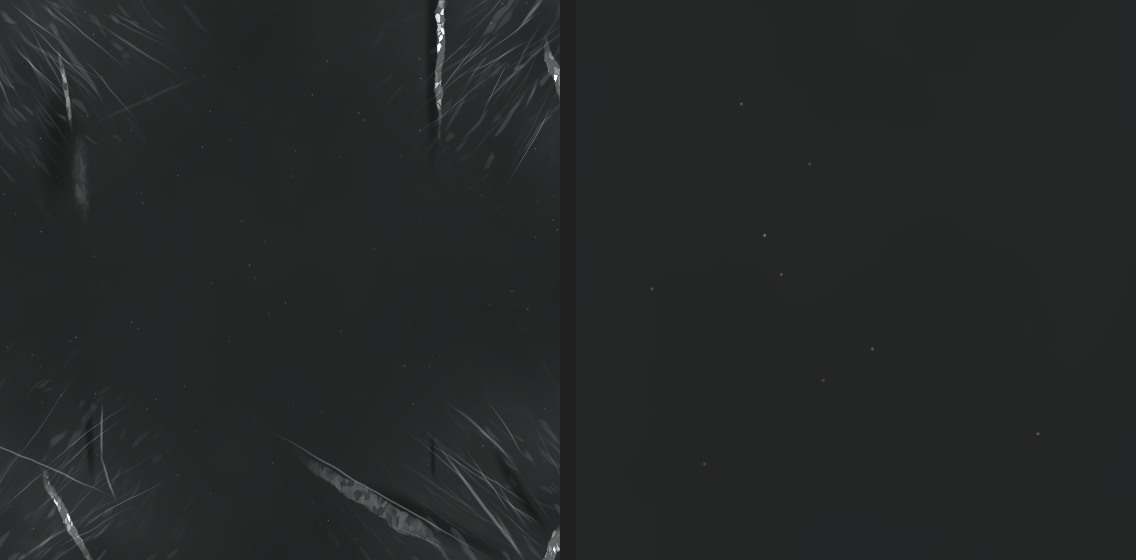
Left, the full canvas; right, a detail of the centre.
Give the GLSL for this texture, as a WebGL 1 fragment shader.

```glsl
precision highp float;
uniform vec2 u_resolution;

const vec3 FILM = vec3(0.143, 0.148, 0.15);
const vec3 SHEEN = vec3(0.98, 1.0, 1.02);
const vec3 WARM_DUST = vec3(1.0, 0.75, 0.4);
const float HAZE = 0.034;
const float UNDULATION = 0.009;
const float WRINKLE = 0.035;
const float SMUDGE = 0.1;
const float STREAK = 0.25;
const float SHADOW = 0.06;
const float DUST_CELLS = 62.0;
const float DUST_SHARE = 0.03;
const float DUST_RADIUS = 0.0008;
const int STREAKS = 32;

float hash(vec2 p) {
  p = fract(p * vec2(0.1731, 0.2417));
  p += dot(p, p.yx + 19.19);
  return fract((p.x + p.y) * p.x * 37.3);
}

vec2 hash2(vec2 p) { return vec2(hash(p + 3.7), hash(p.yx + 41.3)); }

float ripples(vec2 p) {
  float sum = 0.0, amp = 0.5;
  for (int i = 0; i < 5; i++) {
    p = mat2(0.8, 0.6, -0.6, 0.8) * p * 1.75 + 1.3;
    sum += amp * sin(p.x + 1.6 * sin(p.y));
    amp *= 0.6;
  }
  return sum;
}

// Cellular noise: x is the gap to the nearest border, y the cell's random value
vec2 facets(vec2 p) {
  float near = 8.0, next = 8.0, id = 0.0;
  for (int i = 0; i < 9; i++) {
    vec2 c = floor(p) + vec2(mod(float(i), 3.0), floor(float(i) / 3.0)) - 1.0;
    float d = length(c + hash2(c) - p);
    if (d < near) { next = near; near = d; id = hash(c + 17.0); }
    else next = min(next, d);
  }
  return vec2(next - near, id);
}

// Tapered fold from ends.xy to ends.zw
float crease(vec2 p, vec4 ends, float width, float soft) {
  vec2 axis = ends.zw - ends.xy, rel = p - ends.xy;
  float t = dot(rel, axis) / dot(axis, axis);
  float across = abs(axis.x * rel.y - axis.y * rel.x) / length(axis);
  float taper = smoothstep(0.0, 0.35, t) * (1.0 - smoothstep(0.65, 1.0, t));
  float w = width * (0.25 + 0.75 * taper);
  return taper * (1.0 - smoothstep(max(w - soft, 0.0), w + soft, across));
}

// Fine stretch marks radiating from a corner; q is measured inward from it
float cornerStreaks(vec2 q, float corner) {
  float light = 0.0;
  for (int i = 0; i < STREAKS; i++) {
    vec2 seed = vec2(float(i) * 3.1 + 1.0, corner * 23.0 + 5.0);
    vec2 a = hash2(seed), b = hash2(seed + 57.0), c = hash2(seed + 113.0);
    float angle = mix(0.42, 1.15, a.x);
    vec2 dir = vec2(cos(angle), sin(angle));
    float along = dot(q, dir);
    float across = dir.x * q.y - dir.y * q.x - 0.16 * (a.y - 0.5);
    across += (c.x - 0.5) * 0.6 * (along - 0.2) * (along - 0.2);
    float s = (along - 0.18 * b.x) / (0.07 + 0.19 * b.y);
    float taper = smoothstep(0.0, 0.4, s) * (1.0 - smoothstep(0.4, 1.0, s));
    float r = across / mix(0.0008, 0.0026, c.y * c.y);
    light += taper * exp(-r * r) * mix(0.1, 1.0, c.x * c.x);
  }
  return light;
}

void main() {
  vec2 p = gl_FragCoord.xy / u_resolution;
  float px = 1.0 / min(u_resolution.x, u_resolution.y);
  vec2 q = 0.5 - abs(p - 0.5);
  float corner = step(0.5, p.x) + 2.0 * step(0.5, p.y);
  float wave = ripples(p * 6.0);
  vec2 bent = p + 0.004 * vec2(wave, ripples(p.yx * 9.0 + 4.0));
  vec2 ragged = bent + 0.005 * vec2(ripples(p * 28.0), ripples(p.yx * 31.0 + 2.0));

  // Slack film: flat centre, hazy rumpled corners
  float haze = 1.0 - smoothstep(0.16, 0.44, length(q) + 0.05 * wave);
  float slack = 1.0 - smoothstep(0.05, 0.4, min(q.x, q.y));
  float light = HAZE * haze * (0.85 + 0.5 * wave) + UNDULATION * wave * (0.1 + slack);

  // Sharp wrinkles, broken smudges and stretch marks
  vec2 stretched = vec2(dot(q, vec2(0.66, 0.75)), dot(q, vec2(-0.75, 0.66)));
  float ridge = 1.0 - abs(ripples(stretched * vec2(5.0, 14.0) + corner * 7.0));
  light += WRINKLE * haze * pow(max(ridge, 0.0), 12.0) * smoothstep(-0.2, 0.7, wave);
  vec2 smear = facets(stretched * vec2(20.0, 105.0) + 1.5 * wave + corner * 31.0);
  light += SMUDGE * haze * smoothstep(0.76, 1.0, smear.y) * smoothstep(0.0, 0.5, smear.x);
  light += STREAK * cornerStreaks(q + bent - p, corner);

  // Shadowed folds
  float dark = crease(bent, vec4(0.772, 1.15, 0.772, 0.66), 0.009, 0.007);
  dark += 0.8 * crease(bent, vec4(0.1, 0.86, 0.1, 0.61), 0.026, 0.026);
  dark += crease(bent, vec4(0.155, 0.29, 0.167, 0.13), 0.006, 0.005);
  dark += crease(bent, vec4(0.775, 0.24, 0.775, 0.13), 0.003, 0.003);
  dark += crease(bent, vec4(0.62, 0.15, 0.95, -0.02), 0.014, 0.012);
  dark += crease(bent, vec4(0.87, 0.22, 0.98, 0.03), 0.008, 0.007);
  light -= SHADOW * min(dark, 1.0);

  // Crumpled glossy ridges, then matte and hairline ones
  vec2 chip = facets(ragged * vec2(150.0, 75.0));
  float glint = pow(chip.y, 3.0) * smoothstep(0.0, 0.3, chip.x);
  float gloss = crease(ragged, vec4(0.785, 1.12, 0.786, 0.72), 0.006, 0.0015);
  gloss += crease(ragged, vec4(0.065, 0.18, 0.18, -0.04), 0.007, 0.002);
  gloss += crease(ragged, vec4(0.965, 0.94, 1.015, 0.79), 0.009, 0.002);
  gloss += crease(ragged, vec4(1.01, 0.07, 0.965, -0.03), 0.01, 0.002);
  light += gloss * (0.2 + 0.75 * glint);
  float matte = crease(ragged, vec4(0.51, 0.2, 0.83, 0.0), 0.016, 0.002);
  matte += 0.6 * crease(ragged, vec4(0.138, 0.77, 0.152, 0.59), 0.011, 0.008);
  matte += 2.0 * crease(bent, vec4(0.103, 0.93, 0.127, 0.755), 0.004, 0.002);
  light += matte * (0.06 + 0.15 * chip.y);
  float hair = crease(bent, vec4(0.46, 0.245, 0.9, -0.01), 0.0015, 0.0015);
  hair += crease(bent, vec4(-0.08, 0.236, 0.22, 0.106), 0.001, px);
  hair += crease(bent, vec4(0.18, 0.29, 0.183, 0.16), 0.0015, px);
  hair += crease(bent, vec4(0.178, 0.19, 0.213, 0.1), 0.0015, px);
  hair += crease(bent, vec4(0.77, 0.225, 0.95, -0.02), 0.0025, 0.002);
  hair += 0.2 * crease(bent, vec4(0.15, 0.77, 0.37, 0.87), 0.002, 0.003);
  light += 0.24 * hair;

  // Dust specks
  vec2 cell = floor(p * DUST_CELLS);
  float gap = length(p - (cell + 0.2 + 0.6 * hash2(cell)) / DUST_CELLS);
  float dust = step(hash(cell + 83.0), DUST_SHARE) * hash(cell + 29.0);
  dust *= 1.0 - smoothstep(DUST_RADIUS - px, DUST_RADIUS + px, gap);
  vec3 dustTint = mix(SHEEN, WARM_DUST, step(0.85, hash(cell + 131.0)));
  gl_FragColor = vec4(clamp(FILM + SHEEN * light + 0.35 * dust * dustTint, 0.0, 1.0), 1.0);
}
```
